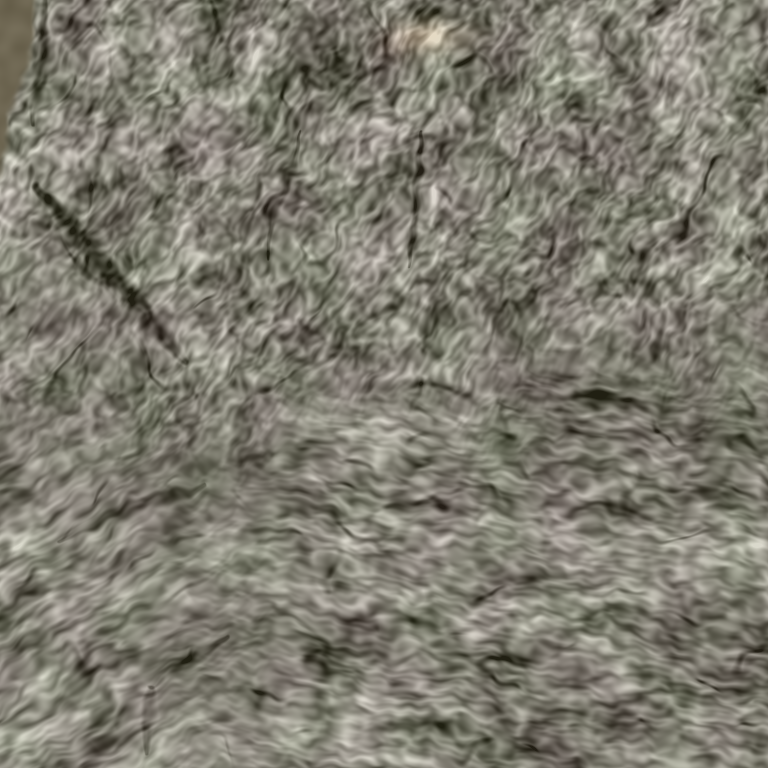
Reproduce this texture procedurally as a three.js fragment shader.

```glsl
varying vec2 vUv;

vec2 hash2(vec2 p) {
  vec3 q = fract(p.xyx * vec3(0.1031, 0.1030, 0.0973));
  q += dot(q, q.yzx + 33.33);
  return fract((q.xx + q.yz) * q.zy);
}

float cornerSlope(vec2 cell, vec2 offset) {
  float a = 6.2832 * hash2(cell).x;
  return dot(vec2(cos(a), sin(a)), offset);
}

// Gradient noise, centred on zero
float noise(vec2 p) {
  vec2 i = floor(p), f = fract(p);
  vec2 u = f * f * f * (f * (f * 6.0 - 15.0) + 10.0);
  float bottom = mix(cornerSlope(i, f), cornerSlope(i + vec2(1, 0), f - vec2(1, 0)), u.x);
  float top = mix(cornerSlope(i + vec2(0, 1), f - vec2(0, 1)), cornerSlope(i + 1.0, f - 1.0), u.x);
  return mix(bottom, top, u.y);
}

vec2 turn(vec2 p, float angle) {
  float c = cos(angle), s = sin(angle);
  return vec2(c * p.x + s * p.y, c * p.y - s * p.x);
}

// Layered fibres running along one direction
float grain(vec2 p, float angle, float stretch) {
  float sum = 0.0, frequency = 9.0, weight = 0.28;
  for (int i = 0; i < 5; i++) {
    vec2 q = turn(p, angle + 0.12 * sin(float(i) * 2.4));
    sum += weight * noise(q * frequency * vec2(stretch, 1.0) + float(i) * 17.3 + 40.0);
    frequency *= 1.9;
    weight *= 1.22;
  }
  return sum;
}

// Broken hairline cracks along one direction
float cracks(vec2 p, float angle, float stretch) {
  vec2 q = turn(p, angle) * vec2(stretch, 1.0);
  float line = 1.0 - smoothstep(0.0, 0.08, abs(noise(q * 17.0 + 60.0)));
  return line * smoothstep(0.02, 0.3, noise(p * 19.0 + 80.0));
}

// Dark groove between two points, thinning towards its ends
float groove(vec2 p, vec2 a, vec2 b, float width) {
  vec2 ab = b - a;
  float t = clamp(dot(p - a, ab) / dot(ab, ab), 0.0, 1.0);
  float taper = width * (0.35 + 2.6 * t * (1.0 - t));
  return 1.0 - smoothstep(0.2 * taper, taper, length(p - a - ab * t));
}

float blob(vec2 p, vec2 centre, vec2 radius) {
  vec2 d = (p - centre) / radius;
  return exp(-dot(d, d));
}

// Repeated arched folds: dark undercut with a pale lip
float folds(vec2 p) {
  vec2 grid = p / vec2(0.27, 0.14) + vec2(0.5, 0.0);
  vec2 id = floor(grid);
  vec2 d = (fract(grid) - 0.5) * vec2(0.27, 0.14);
  d -= (hash2(id + 7.0) - 0.5) * vec2(0.07, 0.04);
  float rise = d.y + 5.0 * d.x * d.x + 0.12 * d.x;
  float span = 1.0 - smoothstep(0.02, 0.085, abs(d.x));
  float dark = exp(-pow(rise / 0.006, 2.0));
  float lip = exp(-pow((rise - 0.017) / 0.009, 2.0));
  return span * (0.5 * lip - dark);
}

void main() {
  vec2 uv = vUv;
  vec2 p = uv + 0.014 * vec2(noise(uv * 9.0 + 3.0), noise(uv * 9.0 + 31.0));
  p += 0.007 * vec2(noise(uv * 38.0 + 5.0), noise(uv * 38.0 + 51.0));

  // Regions: rough top, layered bottom, sweeping lower left
  float low = 1.0 - smoothstep(0.38, 0.56, uv.y - 0.14 * (uv.x - 0.5) + 0.12 * noise(uv * 6.0));
  float sweep = low * (1.0 - smoothstep(0.12, 0.42, uv.x));
  float layered = low - sweep;
  float rough = 1.0 - low;

  float tone = rough * grain(p, 0.95, 0.6) * 1.1
             + layered * grain(p, -0.16, 0.42)
             + sweep * grain(p, 0.55, 0.38);
  float split = rough * cracks(p, 1.15, 0.6)
              + layered * cracks(p, -0.25, 0.5)
              + sweep * cracks(p, 0.6, 0.35);

  float plate = blob(p, vec2(0.07, 0.58), vec2(0.11, 0.1));
  float value = 0.505 + tone * (0.46 - 0.12 * plate) + 0.06 * plate;
  value += 0.09 * noise(p * 6.0 + 11.0) - 0.2 * split;

  // Folds and larger grooves
  float foldArea = smoothstep(0.32, 0.48, uv.x) * (1.0 - smoothstep(0.5, 0.72, uv.y - 0.3 * (uv.x - 0.5)));
  value += 0.2 * foldArea * folds(p);
  value -= 0.27 * groove(p, vec2(0.05, 0.76), vec2(0.24, 0.53), 0.021);
  value -= 0.16 * groove(p, vec2(0.08, 0.3), vec2(0.27, 0.37), 0.012);
  value -= 0.18 * groove(p, vec2(0.19, 0.02), vec2(0.2, 0.11), 0.012);
  value -= 0.18 * groove(p, vec2(0.2, 0.11), vec2(0.29, 0.17), 0.013);
  value -= 0.2 * groove(p, vec2(0.53, 0.65), vec2(0.55, 0.83), 0.008);
  value -= 0.17 * groove(p, vec2(0.35, 0.66), vec2(0.39, 0.83), 0.008);
  value -= 0.2 * groove(p, vec2(0.045, 0.84), vec2(0.06, 1.0), 0.012);

  // Hollow around a pale warm knot
  float knot = blob(p, vec2(0.555, 0.948), vec2(0.05, 0.022));
  value -= 0.17 * blob(p, vec2(0.5, 0.915), vec2(0.055, 0.028));
  value -= 0.14 * blob(p, vec2(0.55, 0.985), vec2(0.04, 0.014));
  value += 0.16 * knot;

  // Grey stone with a faint mauve and olive drift
  value = clamp(value, 0.13, 0.86);
  vec3 stone = vec3(value, value - 0.01, value - 0.055);
  stone += vec3(0.012, -0.006, 0.012) * noise(p * 13.0 + 90.0) * 2.0;
  stone += vec3(0.05, 0.0, -0.03) * knot;

  // Smooth earth at the upper left corner
  float edge = 0.05 * (p.y - 0.76) / 0.24;
  vec3 earth = vec3(0.43, 0.40, 0.32) + 0.06 * noise(uv * 40.0);
  float bare = 1.0 - smoothstep(edge - 0.008, edge + 0.004, p.x);
  gl_FragColor = vec4(mix(stone, earth, bare * smoothstep(0.74, 0.82, uv.y)), 1.0);
}
```
